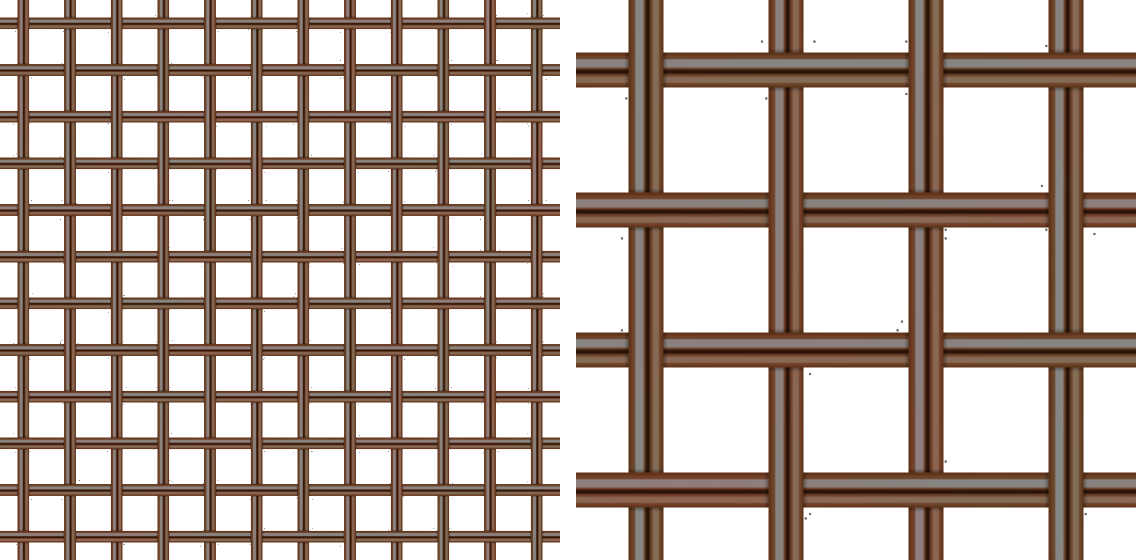
Left, the full canvas; right, a detail of the centre.
Write a Shadertoy shader that draws this pattern.

```glsl
#define COUNT 12.0          // cells across and down
#define STRAND_WIDTH 0.25   // share of a cell
#define TINT_PERIOD 6.0     // tint waves along a strand
#define TINT_AMOUNT 0.07
#define SHADOW_REACH 0.035
#define SPECK_GRID 32.0     // speck sites per cell
#define SPECK_DENSITY 0.035
#define BROWN vec3(0.43, 0.26, 0.16)
#define TAN vec3(0.53, 0.41, 0.33)
#define GREY vec3(0.54, 0.51, 0.50)
#define DARK vec3(0.17, 0.08, 0.04)
#define RIM vec3(0.38, 0.20, 0.10)

float hash(vec2 p) {
    vec3 q = fract(vec3(p.xyx) * 0.1031);
    q += dot(q, q.yzx + 33.33);
    return fract((q.x + q.y) * q.z);
}

float cornerSlope(vec2 corner, vec2 offset, vec2 period, float seed) {
    float angle = 6.2832 * hash(mod(corner, period) + seed);
    return dot(vec2(cos(angle), sin(angle)), offset);
}

// Gradient noise that wraps at the given whole-number period
float gradientNoise(vec2 p, vec2 period, float seed) {
    vec2 i = floor(p), f = fract(p);
    vec2 u = f * f * f * (f * (f * 6.0 - 15.0) + 10.0);
    vec2 e = vec2(1.0, 0.0);
    float low = mix(cornerSlope(i, f, period, seed),
                    cornerSlope(i + e.xy, f - e.xy, period, seed), u.x);
    float high = mix(cornerSlope(i + e.yx, f - e.yx, period, seed),
                     cornerSlope(i + e.xx, f - e.xx, period, seed), u.x);
    return mix(low, high, u.y);
}

float softStep(float edge, float x, float blur) {
    return smoothstep(edge - blur, edge + blur, x);
}

// Cross section: rim, grey highlight, dark groove, tan face, rim
vec3 strandProfile(float t, float pixel) {
    float blur = max(0.035, 0.6 * pixel / STRAND_WIDTH);
    vec3 color = mix(RIM, BROWN, softStep(0.08, t, blur));
    color = mix(color, GREY, softStep(0.19, t, blur));
    color = mix(color, BROWN, softStep(0.43, t, blur));
    color = mix(color, DARK, softStep(0.49, t, blur));
    color = mix(color, BROWN, softStep(0.61, t, blur));
    color = mix(color, TAN, softStep(0.69, t, blur));
    color = mix(color, BROWN, softStep(0.87, t, blur));
    return mix(color, RIM, softStep(0.95, t, blur));
}

// Colour and coverage; across runs from the highlight side to the tan side
vec4 strand(float across, float along, float index, float seed, float pixel) {
    vec3 color = strandProfile(across / STRAND_WIDTH + 0.5, pixel);
    vec2 site = vec2(along * TINT_PERIOD / COUNT, index + 0.5);
    float tint = gradientNoise(site, vec2(TINT_PERIOD, COUNT), seed);
    color *= 1.0 + TINT_AMOUNT * tint * vec3(1.0, -1.0, -0.6);
    float edge = abs(across) - 0.5 * STRAND_WIDTH;
    return vec4(color, 1.0 - softStep(0.0, edge, 0.5 * pixel));
}

// Sparse grains just outside the strands around each crossing
float specks(vec2 grid, vec2 local, float pixel) {
    vec2 site = floor(grid * SPECK_GRID);
    vec2 center = (fract(grid * SPECK_GRID) - 0.5) / SPECK_GRID;
    vec2 q = abs(local);
    float nearCrossing = step(max(q.x, q.y), 0.215);
    float present = step(1.0 - SPECK_DENSITY, hash(site + 17.0));
    float grain = 1.0 - softStep(0.009, length(center), 0.5 * pixel);
    return nearCrossing * present * grain;
}

void mainImage(out vec4 fragColor, in vec2 fragCoord) {
    vec2 grid = fragCoord / iResolution.xy * COUNT;
    vec2 cell = floor(grid);
    vec2 local = fract(grid) - 0.5;
    float pixel = COUNT / min(iResolution.x, iResolution.y);

    vec4 vertical = strand(local.x, grid.y, cell.x, 3.0, pixel);
    vec4 horizontal = strand(-local.y, grid.x, cell.y, 41.0, pixel);

    // Plain weave: the upper strand alternates like a checkerboard
    bool verticalOnTop = mod(cell.x + cell.y, 2.0) > 0.5;
    vec4 upper = verticalOnTop ? vertical : horizontal;
    vec4 lower = verticalOnTop ? horizontal : vertical;

    // Contact shadow where the lower strand dives under
    float gap = abs(verticalOnTop ? local.x : local.y) - 0.5 * STRAND_WIDTH;
    lower.rgb *= mix(0.72, 1.0, smoothstep(0.0, SHADOW_REACH, gap));

    vec3 color = mix(vec3(1.0), vec3(0.45), specks(grid, local, pixel));
    color = mix(color, lower.rgb, lower.a);
    color = mix(color, upper.rgb, upper.a);
    fragColor = vec4(color, 1.0);
}
```
